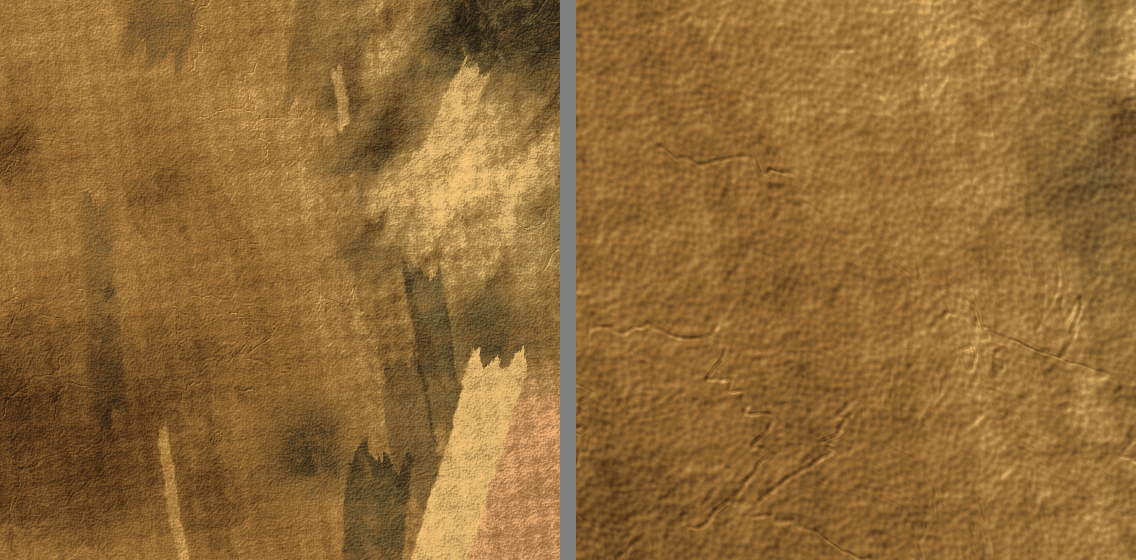
Left, the full canvas; right, a detail of the centre.
A WebGL 1 fragment shader for this texture:

```glsl
precision highp float;
// Weathered ochre parchment with dark ink washes, dry brush strokes and fine wrinkled relief.
uniform vec2 u_resolution;

vec2 hash2(vec2 p) {
  vec3 h = fract(vec3(p.xyx) * vec3(0.1031, 0.1030, 0.0973));
  h += dot(h, h.yzx + 33.33);
  return fract((h.xx + h.yz) * h.zy);
}

// Distances to the nearest and second nearest scattered points
vec2 cellular(vec2 p) {
  vec2 cell = floor(p), f = fract(p), near = vec2(4.0);
  for (int y = -1; y <= 1; y++)
    for (int x = -1; x <= 1; x++) {
      vec2 o = vec2(float(x), float(y));
      float d = length(o + hash2(cell + o) - f);
      near = d < near.x ? vec2(d, near.x) : vec2(near.x, min(near.y, d));
    }
  return near;
}

// Warped, rotated layers of sines
float layered(vec2 p) {
  float sum = 0.0, amp = 0.55;
  for (int i = 0; i < 5; i++) {
    p = mat2(0.8, 0.6, -0.6, 0.8) * p + 0.6 * sin(p.yx * 1.3 + float(i) * 1.7);
    sum += amp * sin(p.x) * sin(p.y);
    p = p * 1.9 + 2.3;
    amp *= 0.62;
  }
  return sum;
}

// Paper surface: pits, grain and broken wrinkles
float height(vec2 p) {
  vec2 bent = p * 9.0 + 0.35 * vec2(layered(p * 17.0), layered(p * 17.0 + 5.0));
  vec2 edge = cellular(bent);
  float wrinkle = 1.0 - smoothstep(0.0, 0.05, edge.y - edge.x);
  wrinkle *= smoothstep(0.05, 0.4, layered(p * 8.0 + 2.0));
  return 0.3 * cellular(bent * 9.0).x + 0.35 * cellular(p * 215.0).x - 0.3 * wrinkle;
}

float blob(vec2 p, vec2 center, float radius) {
  vec2 d = (p - center) / radius;
  return exp(-dot(d, d));
}

// Flat brush mark: clean sides, ends torn by the bristles
float stroke(vec2 p, vec2 a, vec2 b, float width, float soft) {
  vec2 d = normalize(b - a), r = p - a;
  float along = dot(r, d), across = r.x * d.y - r.y * d.x;
  float torn = 0.045 * layered(vec2(across * 55.0, along * 9.0) + a * 30.0);
  float ends = max(-along, along - length(b - a)) + torn;
  return 1.0 - smoothstep(-soft, soft, max(abs(across) - width, ends));
}

vec3 palette(float t) {
  vec3 c = mix(vec3(0.25, 0.17, 0.09), vec3(0.38, 0.26, 0.12), clamp(t, 0.0, 1.0));
  c = mix(c, vec3(0.49, 0.36, 0.18), clamp(t - 1.0, 0.0, 1.0));
  c = mix(c, vec3(0.60, 0.44, 0.22), clamp(t - 2.0, 0.0, 1.0));
  c = mix(c, vec3(0.69, 0.54, 0.31), clamp(t - 3.0, 0.0, 1.0));
  c = mix(c, vec3(0.87, 0.69, 0.42), clamp(t - 4.0, 0.0, 1.0));
  return c * (1.0 + 0.35 * clamp(t, -1.3, 0.0) + 0.08 * clamp(t - 5.0, 0.0, 1.5));
}

void main() {
  vec2 p = gl_FragCoord.xy / u_resolution;
  float cloud = layered(p * 9.0), mottle = layered(p * 60.0 + 4.0);
  float speckle = layered(p * 150.0 + 1.0);
  vec2 q = p + 0.01 * vec2(layered(p * 38.0), mottle) + 0.02 * vec2(cloud, layered(p * 11.0 + 3.0));
  vec2 s = mix(p, q, 0.35) + 0.002 * speckle;
  float right = smoothstep(0.45, 0.75, p.x + 0.15 * p.y - 0.08);

  // Broad washes with worn edges
  float wash = 0.9 * blob(q, vec2(0.0, 0.25), 0.22) + 0.6 * blob(q, vec2(0.19, 0.17), 0.16);
  wash += 0.5 * blob(q, vec2(0.31, 0.67), 0.1) + 0.45 * blob(q, vec2(0.4, 0.38), 0.17);
  wash += 0.7 * blob(q, vec2(0.02, 0.73), 0.08) + 0.45 * blob(q, vec2(0.42, 0.08), 0.12);
  float tone = 3.1 + 0.45 * cloud + 0.4 * layered(p * 24.0) - 1.4 * wash;
  tone -= 0.9 * smoothstep(0.4, 0.6, wash + 0.25 * mottle + 0.2 * cloud);
  tone += 0.6 * blob(q, vec2(0.45, 0.78), 0.14) + 1.5 * blob(q, vec2(0.87, 0.64), 0.18);

  // Faint scattered dabs, mostly upright
  for (int i = 0; i < 12; i++) {
    vec2 r = hash2(vec2(float(i) + 3.0, 17.0)), k = hash2(vec2(float(i), 41.0));
    vec2 reach = vec2(0.1 * (k.x - 0.5), 0.06 + 0.1 * k.y);
    tone += (k.x - 0.55) * stroke(s, r - reach, r + reach, 0.02 + 0.03 * k.y, 0.004);
  }

  // Dry bristles sweeping up to the right
  float bristle = layered(vec2(dot(q, vec2(0.6, 0.8)) * 9.0, dot(q, vec2(0.8, -0.6)) * 42.0));
  tone += 1.5 * bristle * right * smoothstep(0.35, 0.6, p.y);

  // Ink washes and hard-edged dark strokes
  float ink = 1.0 * blob(q, vec2(0.99, 0.98), 0.15) + 0.7 * blob(q, vec2(0.84, 0.93), 0.09);
  ink += 0.45 * stroke(q, vec2(0.86, 0.98), vec2(0.62, 0.7), 0.05, 0.03);
  ink += 0.8 * blob(q, vec2(0.87, 0.41), 0.08) + 0.5 * blob(q, vec2(1.0, 0.6), 0.1);
  ink += 0.85 * blob(q, vec2(0.56, 0.19), 0.08) + 0.45 * blob(q, vec2(0.68, 0.57), 0.07);
  ink += 0.45 * stroke(s, vec2(0.31, 1.05), vec2(0.27, 0.89), 0.06, 0.01);
  ink += 0.3 * stroke(s, vec2(0.61, 1.06), vec2(0.57, 0.79), 0.07, 0.006);
  ink += 0.35 * stroke(s, vec2(0.175, 0.65), vec2(0.2, 0.25), 0.03, 0.01);
  ink += 0.55 * stroke(s, vec2(0.75, 0.54), vec2(0.8, 0.24), 0.032, 0.003);
  ink += 0.4 * stroke(s, vec2(0.72, 0.33), vec2(0.75, 0.1), 0.04, 0.003);
  ink += 0.7 * stroke(s, vec2(0.68, 0.17), vec2(0.66, -0.1), 0.055, 0.004);
  ink = clamp(ink * (1.0 + 0.8 * mottle + 0.6 * speckle), 0.0, 1.1);
  tone -= 2.4 * ink;

  // Bare pale strokes and the peach corner
  float peach = smoothstep(0.79, 0.82, s.x - 0.25 * s.y);
  peach *= 1.0 - smoothstep(0.27, 0.37, q.y + 0.06 * mottle);
  float pale = stroke(s, vec2(0.89, 0.35), vec2(0.76, -0.1), 0.05, 0.003);
  pale = max(pale, 0.8 * stroke(s, vec2(0.85, 0.88), vec2(0.78, 0.73), 0.028, 0.004));
  pale = max(pale, 0.5 * stroke(q, vec2(0.82, 0.78), vec2(0.68, 0.61), 0.04, 0.02));
  pale = max(pale, 0.6 * stroke(s, vec2(0.29, 0.23), vec2(0.33, 0.0), 0.01, 0.003));
  pale = max(pale, 0.6 * stroke(s, vec2(0.6, 0.88), vec2(0.615, 0.77), 0.01, 0.003));
  tone = mix(tone, 4.4 + 0.5 * cloud + 0.5 * bristle, peach * 0.9);
  tone = mix(tone, 5.1 + 0.3 * mottle, pale);

  // Raking light and gritty speckle, rougher on the right
  float relief = height(p) - height(p + vec2(-0.0015, 0.002));
  float rough = right * (1.0 - max(pale, 0.6 * peach));
  tone += 3.7 * relief + (0.5 * mottle + 0.75 * speckle) * mix(0.75, 1.5, rough);

  // Olive ink, warm ochre and peach tints
  vec3 color = palette(tone);
  float light = dot(color, vec3(0.3, 0.59, 0.11));
  color = mix(color, light * vec3(1.14, 1.01, 0.64), 0.6 * min(ink, 1.0) * (1.0 - pale));
  color *= mix(vec3(1.02, 0.98, 0.92), vec3(1.0, 1.01, 1.0), right);
  color *= mix(vec3(1.0), vec3(1.02, 0.94, 1.02), peach * (1.0 - pale));
  gl_FragColor = vec4(color, 1.0);
}
```
